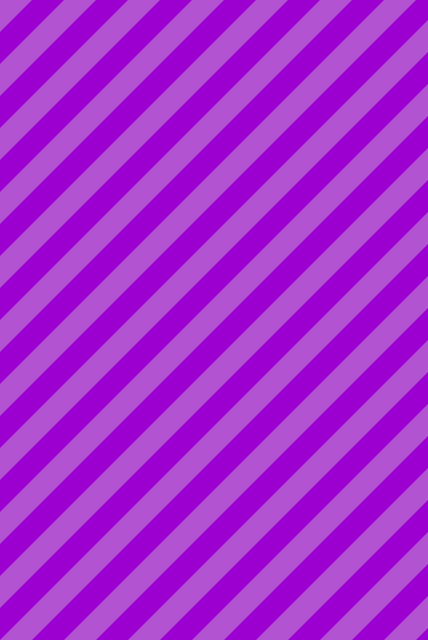
Reproduce this pattern procedurally as a Shadertoy shader.

```glsl
// Even diagonal stripes in two flat purples, rising to the right at 45 degrees.
#define STRIPE_PAIRS 10.0   // dark + light pairs along the canvas height
#define LIGHT_SHARE 0.5     // part of each pair that is light
#define EDGE_PIXELS 1.0     // half width of the smoothed edge
#define DARK_PURPLE vec3(0.608, 0.0, 0.82)
#define LIGHT_PURPLE vec3(0.70, 0.33, 0.82)

// Coverage of the light stripe; phase counts stripe pairs.
float lightStripe(float phase, float softness) {
    float fromCentre = abs(fract(phase + 0.5 * LIGHT_SHARE) - 0.5);
    float edge = fromCentre - 0.5 * LIGHT_SHARE;
    return 1.0 - smoothstep(-softness, softness, edge);
}

void mainImage(out vec4 fragColor, in vec2 fragCoord) {
    // Both axes are scaled by the height, so the angle stays at 45 degrees.
    vec2 p = fragCoord / iResolution.y;

    // Each pair starts dark at the corner and ends light.
    float phase = STRIPE_PAIRS * (p.x - p.y);
    float softness = EDGE_PIXELS * STRIPE_PAIRS / iResolution.y;

    vec3 colour = mix(DARK_PURPLE, LIGHT_PURPLE, lightStripe(phase, softness));
    fragColor = vec4(colour, 1.0);
}
```
